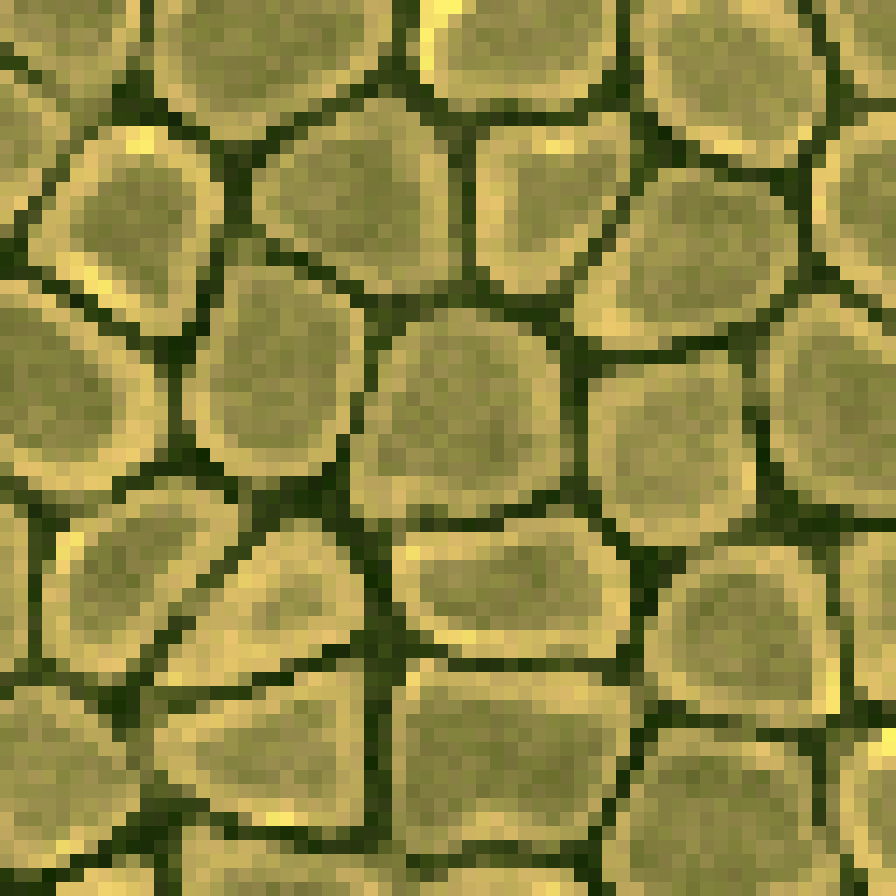
Write a three.js fragment shader that draws this texture.

```glsl
// Pixelated wall of irregular ochre stones with pale rims and dark mossy gaps.
varying vec2 vUv;

float hash(vec2 p) {
  return fract(sin(dot(p, vec2(127.1, 311.7))) * 43758.5453);
}

vec2 hash2(vec2 p) {
  return vec2(hash(p), hash(p + 57.3));
}

float noise(vec2 p) {
  vec2 i = floor(p);
  vec2 f = fract(p);
  f = f * f * (3.0 - 2.0 * f);
  return mix(mix(hash(i), hash(i + vec2(1.0, 0.0)), f.x),
             mix(hash(i + vec2(0.0, 1.0)), hash(i + vec2(1.0, 1.0)), f.x), f.y);
}

vec2 stoneSeed(vec2 cell) {
  return cell + 0.08 + 0.84 * hash2(cell);
}

// Rounded distance to the stone border in xy-scaled cells; yz hold the stone id.
vec3 stones(vec2 p) {
  vec2 base = floor(p);
  vec2 id = base;
  float nearest = 9.0;
  for (int y = -2; y <= 2; y++) {
    for (int x = -2; x <= 2; x++) {
      vec2 cell = base + vec2(float(x), float(y));
      float d = distance(p, stoneSeed(cell));
      if (d < nearest) {
        nearest = d;
        id = cell;
      }
    }
  }
  // A soft minimum over the bisectors rounds the corners.
  vec2 seed = stoneSeed(id);
  float sum = 0.0;
  for (int y = -2; y <= 2; y++) {
    for (int x = -2; x <= 2; x++) {
      if (x == 0 && y == 0) continue;
      vec2 other = stoneSeed(id + vec2(float(x), float(y)));
      float d = dot(0.5 * (seed + other) - p, normalize(other - seed));
      sum += exp(-16.0 * d);
    }
  }
  return vec3(-log(sum) / 16.0, id);
}

// Moss to pale ochre, one colour per unit of tone.
vec3 palette(float tone) {
  vec3 c = mix(vec3(0.07, 0.15, 0.01), vec3(0.23, 0.28, 0.09), clamp(tone, 0.0, 1.0));
  c = mix(c, vec3(0.44, 0.44, 0.20), clamp(tone - 1.0, 0.0, 1.0));
  c = mix(c, vec3(0.58, 0.55, 0.29), clamp(tone - 2.0, 0.0, 1.0));
  c = mix(c, vec3(0.75, 0.67, 0.36), clamp(tone - 3.0, 0.0, 1.0));
  c = mix(c, vec3(0.91, 0.78, 0.42), clamp(tone - 4.0, 0.0, 1.0));
  return mix(c, vec3(1.0, 0.95, 0.42), clamp(tone - 5.0, 0.0, 1.0));
}

void main() {
  // Coarse square pixels
  vec2 pixel = floor(vUv * 64.0);
  vec2 p = (pixel + 0.5) / 64.0;
  float grain = hash(pixel) - 0.5;
  float patches = noise(p * 22.0 + 5.0);
  float blotches = noise(p * 9.0 + 31.0);

  // Stone layout, with slightly wavy outlines
  vec2 wobble = vec2(noise(p * 11.0), noise(p * 11.0 + 40.0)) - 0.5;
  vec3 stone = stones(p * 4.5 + 0.16 * wobble + vec2(3.0, 7.0));
  float depth = stone.x / 4.5;
  float character = hash(stone.yz + 19.0);

  // Olive face, pale worn rim and a few bright chips
  float face = 2.75 + 0.6 * (character - 0.5) + 0.9 * (patches - 0.5) + 0.7 * grain;
  float rimWidth = 0.026 + 0.022 * blotches;
  float rim = 1.0 - smoothstep(rimWidth - 0.008, rimWidth + 0.012, depth);
  float rimTone = 4.35 + 0.9 * (blotches - 0.5) + 0.9 * (patches - 0.5) + 0.7 * grain;
  float tone = mix(face, rimTone, rim * mix(0.6, 1.0, hash(stone.yz + 83.0)));
  tone += 1.3 * rim * smoothstep(0.76, 0.9, noise(p * 13.0 + 71.0));

  // Dark gaps, mossier in places, with a little rubble
  float gap = 0.1 + 1.1 * noise(p * 14.0 + 90.0) + 0.7 * grain;
  gap += 1.6 * smoothstep(0.72, 0.9, noise(p * 18.0 + 12.0));
  tone = mix(gap, tone, smoothstep(0.006, 0.016, depth));

  // Slight warm and green shifts from pixel to pixel
  float tint = hash(pixel + 200.0) - 0.5;
  vec3 color = palette(tone) + tint * vec3(0.03, -0.01, 0.04);
  gl_FragColor = vec4(color, 1.0);
}
```
